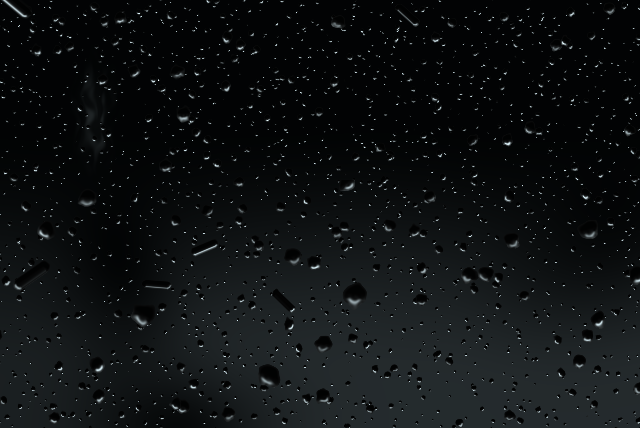
Write a Shadertoy shader that draws this texture.

```glsl
// Rain drops on a dark window pane, with a dim, blurred glow behind the glass.
// Six jittered grids of shrinking cells scatter the drops; each drop is a
// wobbly disc or capsule with a dark body and a bright crescent near its foot.

vec2 hash2(vec2 p) {
    vec3 q = fract(p.xyx * vec3(0.1031, 0.1030, 0.0973));
    q += dot(q, q.yzx + 33.33);
    return fract((q.xx + q.yz) * q.zy);
}

float gradientNoise(vec2 p) {
    vec2 cell = floor(p), f = fract(p);
    vec2 u = f * f * f * (f * (f * 6.0 - 15.0) + 10.0);
    vec2 e = vec2(0.0, 1.0);
    float a = dot(hash2(cell) * 2.0 - 1.0, f);
    float b = dot(hash2(cell + e.yx) * 2.0 - 1.0, f - e.yx);
    float c = dot(hash2(cell + e.xy) * 2.0 - 1.0, f - e.xy);
    float d = dot(hash2(cell + e.yy) * 2.0 - 1.0, f - e.yy);
    return mix(mix(a, b, u.x), mix(c, d, u.x), u.y);
}

mat2 rotation(float a) {
    return mat2(cos(a), sin(a), -sin(a), cos(a));
}

float softSpot(vec2 p, vec2 center, vec2 size) {
    vec2 q = (p - center) / size;
    return exp(-dot(q, q));
}

// Blurred scene behind the pane: black above, grey below, with dark shapes
vec3 backdrop(vec2 p) {
    vec2 w = p + 0.05 * gradientNoise(p * 3.0);
    float glow = smoothstep(0.72, 0.10, w.y);
    glow *= 1.0 - 0.95 * softSpot(w, vec2(0.28, 0.42), vec2(0.12, 0.24));
    glow *= 1.0 - 0.85 * softSpot(w, vec2(0.42, 0.0), vec2(0.20, 0.14));
    glow *= 1.0 - 0.90 * softSpot(w, vec2(1.40, 0.50), vec2(0.19, 0.22));
    glow *= mix(0.72, 1.0, smoothstep(0.2, 0.6, w.x));
    return vec3(0.006, 0.012, 0.014) + vec3(0.137, 0.155, 0.162) * glow;
}

// Faint wet smear running down the upper left
float smear(vec2 p) {
    float wave = gradientNoise(p * vec2(28.0, 16.0));
    vec2 q = p + vec2(0.025 * wave, 0.0);
    float ridges = smoothstep(-0.1, 0.4, gradientNoise(q * vec2(55.0, 22.0)));
    return softSpot(q, vec2(0.22, 0.73), vec2(0.028, 0.075)) * (0.03 + 0.2 * ridges);
}

// Paints one grid of drops over the colour; n is the number of cells per height
vec3 addDrops(vec3 color, vec2 p, float n, float layer, float pixel) {
    mat2 turn = rotation(0.4 + layer * 1.3);
    vec2 grid = turn * p * n + layer * 17.3 + 40.0;
    vec2 cell = floor(grid);
    vec2 kind = hash2(cell + 7.7), look = hash2(cell + 91.3), pose = hash2(cell + 153.1);

    // Fine spray gathers at the top, big drops in the lower half
    float fine = layer / 5.0;
    float upper = smoothstep(0.3, 0.8, p.y);
    float density = mix(0.36, 0.38, fine) * mix(1.0, mix(0.6, 1.4, fine), upper);
    if (kind.x > density) return color;

    float streak = step(0.94, look.x) * step(layer, 1.5);
    vec2 jitter = (hash2(cell) - 0.5) * 0.52 * (1.0 - streak);
    vec2 local = (fract(grid) - 0.5 - jitter) * turn;
    float radius = mix(mix(0.085, 0.22, pow(kind.y, 1.6)), 0.11, streak);

    // Capsule axis, then a slight squash and an uneven outline
    vec2 axis = rotation((pose.x - 0.5) * 1.6) * vec2(1.0, 0.0);
    float along = dot(local, axis);
    local -= axis * clamp(along, -0.24, 0.24) * streak;
    vec2 q = local / radius * vec2(mix(0.95, 1.2, pose.y), 1.0);
    q *= 1.0 + 0.45 * gradientNoise(q * 1.1 + look * 60.0);

    float d = length(q);
    float aa = pixel * n / radius;
    float blur = aa * 0.6 + 0.15 * smoothstep(0.7, 0.1, p.x) * upper;
    float mask = 1.0 - smoothstep(1.0 - min(blur, 0.8), 1.0 + blur * 0.6, d);

    // The lens flips the scene: dark on top, lit at the foot
    vec2 foot = rotation((look.y - 0.5) * 1.5) * vec2(0.0, -1.0);
    float down = dot(q, foot);
    float width = max(0.16, min(aa * 0.5, 0.45));
    float ring = (d - 0.64) / width;
    float crescent = exp(-ring * ring) * smoothstep(0.35, 0.9, down / max(d, 0.01));
    float sheen = smoothstep(-0.2, 0.8, down) * (0.6 + 1.0 * gradientNoise(q * 2.5 + pose * 40.0));
    float rim = 0.04 * smoothstep(0.7, 1.0, d);
    float light = 0.006 + rim + mix(0.15, 0.26, upper) * sheen;
    light += mix(0.35, 0.85, pose.y) * crescent;
    return mix(color, vec3(0.91, 1.0, 1.03) * light, mask);
}

void mainImage(out vec4 fragColor, in vec2 fragCoord) {
    vec2 p = fragCoord / iResolution.y;
    float pixel = 1.0 / iResolution.y;

    vec3 color = backdrop(p) + smear(p) * vec3(0.9, 1.0, 1.03);

    // Finest spray first, largest drops on top
    for (int i = 5; i >= 0; i--) {
        float layer = float(i);
        color = addDrops(color, p, 7.0 * pow(1.43, layer), layer, pixel);
    }
    fragColor = vec4(color, 1.0);
}
```
